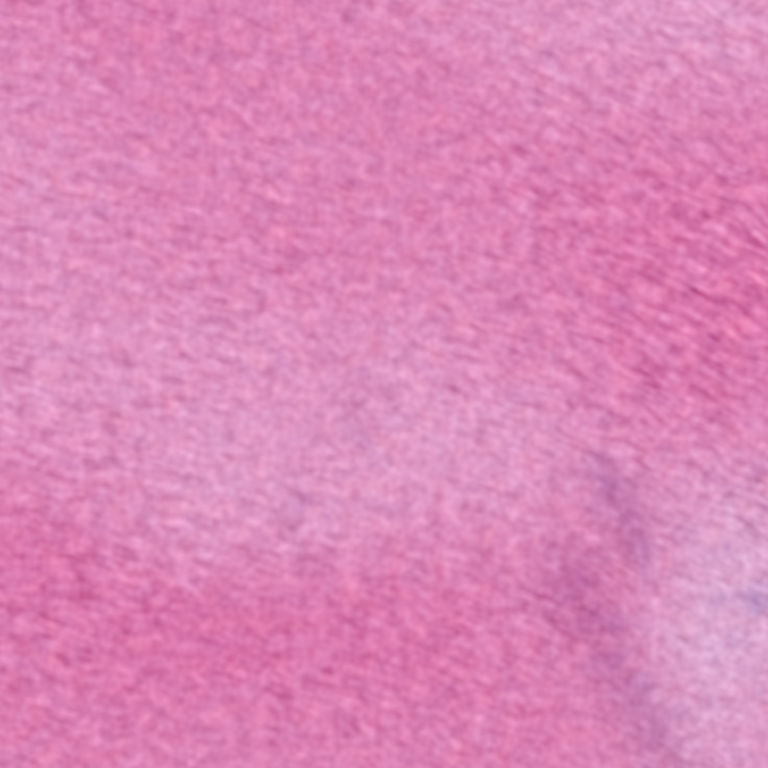
Reproduce this texture procedurally as a Shadertoy shader.

```glsl
// Soft pink skin-like surface with fine slanting wrinkles, pale bands and a mauve fold.

// Sineless hash giving a gradient in [-1, 1]
vec2 hashGradient(vec2 cell) {
    vec3 h = fract(vec3(cell.xyx) * vec3(0.1031, 0.1030, 0.0973));
    h += dot(h, h.yzx + 33.33);
    return fract((h.xx + h.yz) * h.zy) * 2.0 - 1.0;
}

// Smooth gradient noise, centred on zero
float noise(vec2 p) {
    vec2 i = floor(p), f = fract(p);
    vec2 u = f * f * f * (f * (f * 6.0 - 15.0) + 10.0);
    vec2 e = vec2(0, 1);
    float low = mix(dot(hashGradient(i), f),
                    dot(hashGradient(i + e.yx), f - e.yx), u.x);
    float high = mix(dot(hashGradient(i + e.xy), f - e.xy),
                     dot(hashGradient(i + e.yy), f - e.yy), u.x);
    return mix(low, high, u.y);
}

float fbm(vec2 p) {
    float sum = 0.0, gain = 1.0;
    for (int k = 0; k < 4; k++) {
        sum += gain * noise(p);
        p = mat2(1.6, 1.2, -1.2, 1.6) * p + 7.3;
        gain *= 0.5;
    }
    return sum;
}

// Soft elliptical patch
float patchAt(vec2 p, vec2 center, vec2 radius) {
    vec2 d = (p - center) / radius;
    return exp(-dot(d, d));
}

// Soft streak along a segment
float streak(vec2 p, vec2 a, vec2 b, float width) {
    vec2 ab = b - a;
    float t = clamp(dot(p - a, ab) / dot(ab, ab), 0.0, 1.0);
    float d = length(p - a - ab * t) / width;
    return exp(-d * d);
}

void mainImage(out vec4 fragColor, in vec2 fragCoord) {
    vec2 uv = fragCoord / iResolution.xy;
    vec2 p = uv + 0.04 * vec2(fbm(uv * 6.0), fbm(uv * 6.0 + 19.0));

    // Broad pale and deep areas
    float pale = 0.40 + 0.20 * fbm(uv * vec2(4.0, 6.0) + 4.0);
    pale += 0.36 * patchAt(p, vec2(0.10, 0.51), vec2(0.30, 0.15));
    pale += 0.30 * patchAt(p, vec2(0.28, 0.33), vec2(0.14, 0.09));
    pale += 0.46 * patchAt(p, vec2(0.56, 0.42), vec2(0.25, 0.14));
    pale += 0.48 * patchAt(p, vec2(0.88, 1.02), vec2(0.30, 0.13));
    pale += 0.30 * patchAt(p, vec2(0.00, 0.79), vec2(0.16, 0.12));
    pale -= 0.36 * patchAt(p, vec2(1.00, 0.58), vec2(0.28, 0.20));
    pale -= 0.36 * patchAt(p, vec2(0.34, 0.15), vec2(0.36, 0.12));
    pale -= 0.24 * patchAt(p, vec2(0.05, 0.29), vec2(0.16, 0.08));
    float lilac = patchAt(p, vec2(0.96, 0.20), vec2(0.13, 0.22));
    pale += 0.85 * lilac;

    // Mauve fold with fainter shadows
    float mauve = 0.85 * streak(p, vec2(0.80, 0.38), vec2(0.82, 0.29), 0.04);
    mauve += 0.75 * streak(p, vec2(0.72, 0.24), vec2(0.86, 0.03), 0.045);
    mauve += 0.80 * patchAt(p, vec2(0.98, 0.23), vec2(0.035, 0.03));
    mauve += 0.40 * patchAt(p, vec2(0.47, 0.47), vec2(0.025, 0.05));
    mauve += 0.40 * patchAt(p, vec2(0.38, 0.33), vec2(0.015, 0.06));

    // Wrinkles run down to the right, steeper towards the right side
    vec2 flow = vec2(uv.x, uv.y + 0.17 * uv.x + 0.14 * uv.x * uv.x);
    flow.y += 0.012 * noise(uv * 15.0);
    float wrinkles = noise(flow * vec2(23.0, 60.0))
                   + 0.75 * noise(flow * vec2(45.0, 95.0) + 31.0);
    wrinkles -= 0.5 * wrinkles * wrinkles * step(wrinkles, 0.0);
    float strength = 0.60 + 0.7 * noise(uv * 5.0 + 11.0);
    strength += 0.6 * patchAt(uv, vec2(0.95, 0.63), vec2(0.28, 0.25));
    strength += 0.3 * patchAt(uv, vec2(0.20, 0.27), vec2(0.35, 0.15));
    strength += 0.2 * patchAt(uv, vec2(0.05, 0.50), vec2(0.20, 0.16));
    strength -= 0.2 * patchAt(uv, vec2(0.50, 0.42), vec2(0.25, 0.15));

    // Blurry rounded grain
    float grain = noise(uv * 52.0 + 5.0) + 0.95 * noise(uv * 92.0 + 47.0);
    float relief = 0.115 * wrinkles * max(strength, 0.2) + 0.078 * grain;

    // Colour, shading and a faint warm and cool mottle
    vec3 deepPink = vec3(0.852, 0.444, 0.654);
    vec3 palePink = vec3(0.880, 0.625, 0.788);
    vec3 color = mix(deepPink, palePink, clamp(pale, -0.1, 1.15));
    color -= vec3(0.105, 0.085, 0.060) * mauve + vec3(0.022, 0.0, 0.0) * lilac;
    color += relief * vec3(0.82, 1.05, 0.92);
    color += vec3(0.035, 0.0, -0.025) * noise(uv * 34.0 + 71.0);
    fragColor = vec4(clamp(color, 0.0, 1.0), 1.0);
}
```
